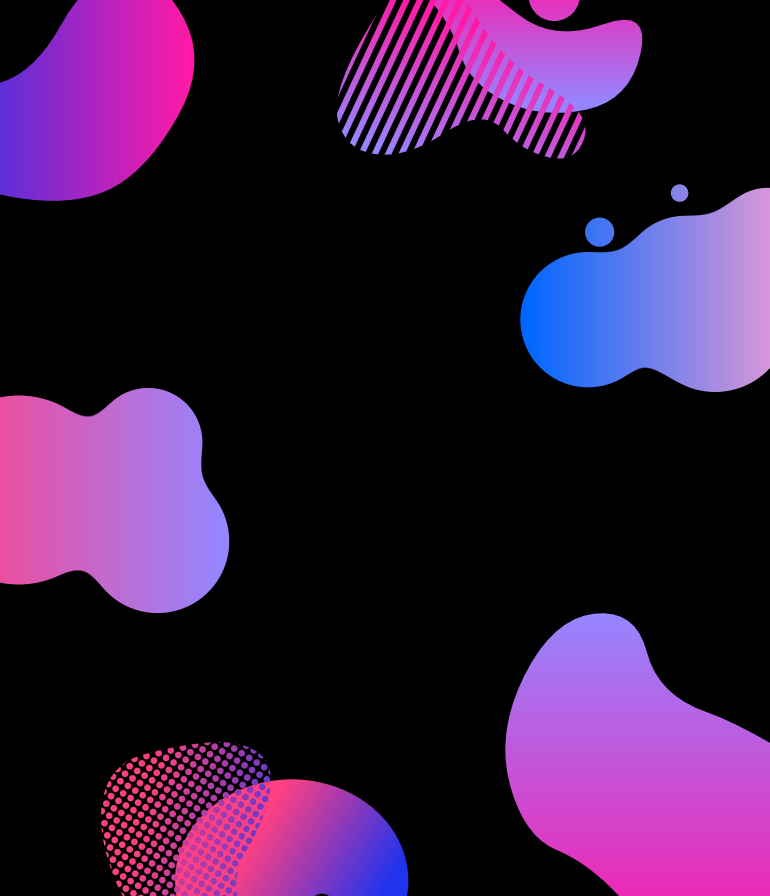
Give the GLSL for this background, as a Shadertoy shader.

```glsl
#define CANVAS_HEIGHT 768.0
#define CLOUD_BLEND 30.0
#define STRIPE_PERIOD 10.4
#define DOT_PERIOD 7.55
#define DOT_RADIUS 2.85
#define VIOLET vec3(0.59, 0.52, 1.0)
#define MAGENTA vec3(0.92, 0.17, 0.72)
#define HOT_PINK vec3(1.0, 0.10, 0.65)
#define CORAL vec3(1.0, 0.25, 0.51)
#define INDIGO vec3(0.37, 0.18, 0.85)
#define BLUE vec3(0.0, 0.40, 1.0)

const int CONTROLS = 9;
const int STEPS = 8;

// Signed distance to a closed quadratic B-spline
float blob(vec2 p, vec2 controls[CONTROLS]) {
    float nearest = 1e9, side = 1.0;
    for (int i = 0; i < CONTROLS; i++) {
        vec2 control = controls[i];
        vec2 start = 0.5 * (controls[(i + CONTROLS - 1) % CONTROLS] + control);
        vec2 end = 0.5 * (control + controls[(i + 1) % CONTROLS]);
        vec2 a = start;
        for (int j = 1; j <= STEPS; j++) {
            float t = float(j) / float(STEPS);
            vec2 b = mix(mix(start, control, t), mix(control, end, t), t);
            vec2 edge = b - a, offset = p - a;
            vec2 gap = offset - edge * clamp(dot(offset, edge) / dot(edge, edge), 0.0, 1.0);
            nearest = min(nearest, dot(gap, gap));
            if ((a.y > p.y) != (b.y > p.y) && offset.x < edge.x * offset.y / edge.y) side = -side;
            a = b;
        }
    }
    return side * sqrt(nearest);
}

float circle(vec2 p, float x, float y, float radius) {
    return length(p - vec2(x, y)) - radius;
}

float smoothUnion(float a, float b) {
    float h = max(CLOUD_BLEND - abs(a - b), 0.0) / CLOUD_BLEND;
    return min(a, b) - 0.25 * h * h * CLOUD_BLEND;
}

// Position between two values, limited to 0..1
float ramp(float from, float to, float x) {
    return clamp((x - from) / (to - from), 0.0, 1.0);
}

void paint(inout vec3 color, vec3 ink, float dist, float pixel) {
    color = mix(color, ink, clamp(0.5 - dist / pixel, 0.0, 1.0));
}

void mainImage(out vec4 fragColor, in vec2 fragCoord) {
    // Canvas units, measured down from the top edge
    float pixel = CANVAS_HEIGHT / iResolution.y;
    vec2 p = vec2(fragCoord.x, iResolution.y - fragCoord.y) * pixel;
    vec3 color = vec3(0.0);

    // Upper left blob
    float corner = blob(p, vec2[CONTROLS](
        vec2(-30, 80), vec2(30, 62), vec2(75, -20), vec2(138, -22), vec2(178, 55),
        vec2(126, 146), vec2(65, 177), vec2(-30, 163), vec2(-60, 121)));
    paint(color, mix(INDIGO, HOT_PINK, ramp(0.0, 165.0, p.x)), corner, pixel);

    // Top wave and its drop
    float wave = blob(p, vec2[CONTROLS](
        vec2(340, -30), vec2(386, 18), vec2(402, 72), vec2(465, 102), vec2(540, 86),
        vec2(558, 6), vec2(475, 36), vec2(415, -10), vec2(380, -40)));
    wave = min(wave, circle(p, 475.0, -4.0, 22.0));
    paint(color, mix(MAGENTA, VIOLET, ramp(-5.0, 88.0, p.y)), wave, pixel);

    // Striped blob
    float striped = blob(p, vec2[CONTROLS](
        vec2(370, -60), vec2(284, 72), vec2(294, 128), vec2(348, 136), vec2(414, 92),
        vec2(448, 130), vec2(494, 140), vec2(508, 96), vec2(425, 50)));
    float across = dot(p, vec2(0.906, 0.423)) / STRIPE_PERIOD;
    float stripe = (abs(fract(across + 0.14) - 0.5) - 0.25) * STRIPE_PERIOD;
    float stripeTone = clamp(1.0 - 0.0029 * (p.x - 315.0) + 0.0072 * (p.y - 125.0), 0.0, 1.0);
    paint(color, mix(HOT_PINK, VIOLET, stripeTone), max(striped, stripe), pixel);

    // Right cloud with two droplets
    float cloud = smoothUnion(circle(p, 504.0, 274.0, 58.0), circle(p, 587.0, 240.0, 55.0));
    cloud = smoothUnion(cloud, circle(p, 613.0, 272.0, 64.0));
    cloud = smoothUnion(cloud, circle(p, 658.0, 205.0, 44.0));
    cloud = min(cloud, circle(p, 514.0, 199.0, 12.5));
    cloud = min(cloud, circle(p, 582.5, 165.5, 7.5));
    paint(color, mix(BLUE, vec3(0.84, 0.59, 0.85), ramp(450.0, 660.0, p.x)), cloud, pixel);

    // Left cloud
    cloud = smoothUnion(circle(p, 127.0, 379.0, 46.5), circle(p, 135.0, 464.0, 61.5));
    cloud = smoothUnion(cloud, circle(p, 16.0, 420.0, 81.0));
    paint(color, mix(vec3(0.92, 0.31, 0.63), VIOLET, ramp(0.0, 190.0, p.x)), cloud, pixel);

    // Lower right blob
    float swell = blob(p, vec2[CONTROLS](
        vec2(545, 522), vec2(564, 596), vec2(648, 625), vec2(850, 760), vec2(560, 800),
        vec2(505, 740), vec2(449, 717), vec2(425, 628), vec2(474, 530)));
    paint(color, mix(VIOLET, MAGENTA, ramp(526.0, 765.0, p.y)), swell, pixel);

    // Bottom dome with a small notch
    float dome = 87.0 * (length((p - vec2(250, 755)) / vec2(100, 87)) - 1.0);
    dome = max(dome, -circle(p, 276.0, 776.0, 10.0));
    float domeTone = ramp(0.0, 121.0, dot(p - vec2(232, 690), vec2(0.868, 0.496)));
    paint(color, mix(CORAL, vec3(0.13, 0.20, 0.93), domeTone), dome, pixel);

    // Dotted blob on a tilted grid
    float dotted = blob(p, vec2[CONTROLS](
        vec2(94, 655), vec2(150, 639), vec2(205, 634), vec2(236, 655), vec2(226, 705),
        vec2(198, 750), vec2(212, 800), vec2(118, 800), vec2(82, 715)));
    vec2 grid = mat2(0.53, 0.848, -0.848, 0.53) * (p - vec2(184, 640));
    vec2 cell = (fract(grid / DOT_PERIOD + 0.5) - 0.5) * DOT_PERIOD;
    float dots = max(dotted, length(cell) - DOT_RADIUS);
    float dotTone = ramp(125.0, 235.0, p.x + 0.2 * (p.y - 690.0));
    paint(color, mix(CORAL, vec3(0.38, 0.22, 0.80), dotTone), dots, pixel);

    fragColor = vec4(color, 1.0);
}
```
